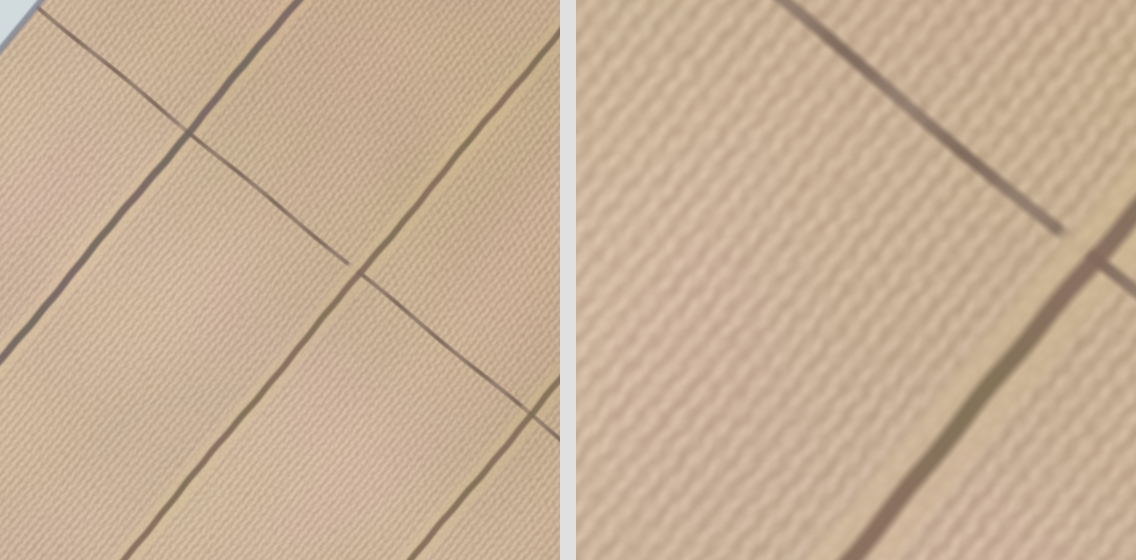
Left: the whole. Right: its middle third, enlarged.
Reproduce this texture procedurally as a WebGL 1 fragment shader.

```glsl
precision highp float;
uniform vec2 u_resolution;

const vec2 ALONG = vec2(0.637, 0.771);    // direction of the boards
const vec2 ACROSS = vec2(0.771, -0.637);
const float BOARD_WIDTH = 0.3965;
const float FIRST_GROOVE = -0.227;
const float OUTER_EDGE = -0.580;
const float END_JOINT = 0.804;
const float RIBS_PER_BOARD = 34.0;

const vec3 RIB_LIGHT = vec3(0.835, 0.750, 0.660);
const vec3 RIB_DARK = vec3(0.715, 0.620, 0.528);
const vec3 BEVEL = vec3(0.815, 0.727, 0.610);
const vec3 GROOVE_SLATE = vec3(0.455, 0.400, 0.375);
const vec3 GROOVE_BROWN = vec3(0.510, 0.425, 0.345);
const vec3 JOINT = vec3(0.510, 0.430, 0.380);
const vec3 EDGE_SHADOW = vec3(0.520, 0.530, 0.580);
const vec3 BACKDROP = vec3(0.820, 0.860, 0.870);

vec2 hash2(vec2 cell) {
  vec2 q = vec2(dot(cell, vec2(127.1, 311.7)), dot(cell, vec2(269.5, 183.3)));
  return fract(sin(q) * 43758.55);
}

// Distance to the nearest scattered point
float cellular(vec2 p) {
  vec2 base = floor(p);
  float nearest = 2.0;
  for (int j = -1; j <= 1; j++) {
    for (int i = -1; i <= 1; i++) {
      vec2 cell = base + vec2(float(i), float(j));
      nearest = min(nearest, length(cell + hash2(cell) - p));
    }
  }
  return nearest;
}

// Broad uneven patches, about -1 to 1
float patches(vec2 p, float seed) {
  float a = sin(p.x * 9.0 + 2.0 * sin(p.y * 6.0 + seed) + seed);
  float b = sin(p.y * 14.0 + 1.7 * sin(p.x * 11.0 - seed));
  float c = sin(dot(p, vec2(23.0, -19.0)) + 2.0 * a + seed);
  return 0.45 * a + 0.35 * b + 0.20 * c;
}

// Soft-edged stroke coverage
float stroke(float dist, float halfWidth, float blur) {
  return 1.0 - smoothstep(halfWidth - blur, halfWidth + blur, abs(dist));
}

// Ribbed weave: x across and y along the board
vec3 ribbedSurface(vec2 q, float grain) {
  float pitch = BOARD_WIDTH / RIBS_PER_BOARD;
  float wobble = 0.35 * sin(q.y * 310.0 + 3.0 * sin(q.x * 95.0))
               + 0.45 * sin(q.y * 27.0 + q.x * 8.0);
  float rib = sin(6.28318 * q.x / pitch + wobble);
  float beads = sin(q.y * 470.0 + q.x * 260.0);
  float tone = 0.54 + 0.25 * rib + 0.07 * beads * smoothstep(0.3, 1.1, q.y);
  return mix(RIB_DARK, RIB_LIGHT, clamp(tone + 0.34 * (0.48 - grain), 0.0, 1.0));
}

void main() {
  vec2 p = gl_FragCoord.xy / u_resolution;
  float pixel = 1.0 / min(u_resolution.x, u_resolution.y);
  float blur = max(0.0035, pixel);

  // Board coordinates, with a slight waver in the grooves
  vec2 q = vec2(dot(p, ACROSS), dot(p, ALONG));
  float waver = 0.0012 * sin(q.y * 17.0 + q.x * 9.0) + 0.0005 * sin(q.y * 83.0);
  float boardPos = (q.x - FIRST_GROOVE + waver) / BOARD_WIDTH;
  float board = floor(boardPos + 0.5);
  float grooveDist = (boardPos - board) * BOARD_WIDTH;

  // Ribs and smooth board margins
  float grain = cellular(q * vec2(150.0, 105.0));
  vec3 color = ribbedSurface(q, grain);
  float bevel = 1.0 - smoothstep(0.014, 0.027, abs(grooveDist));
  color = mix(color, BEVEL + 0.03 * (0.45 - grain), 0.85 * bevel);

  // Stains, warm drift to the upper right and rosy drift below
  float stain = patches(p, 1.3);
  float rosy = patches(p.yx, 4.1);
  float warm = smoothstep(0.65, 1.45, p.x + p.y * 0.8);
  color *= 1.0 + 0.022 * stain;
  color += vec3(0.004, -0.004, 0.012) * rosy;
  color *= mix(vec3(1.02, 1.015, 1.015), vec3(0.98, 0.965, 0.925), warm);

  // Thin end joint, broken just before the second groove
  float beforeGroove = smoothstep(-0.030, -0.020, grooveDist)
                     * (1.0 - smoothstep(-0.008, -0.002, grooveDist));
  float gapStrength = board == 1.0 ? 0.95 : 0.35;
  float jointDist = q.y - END_JOINT + 0.0012 * sin(q.x * 21.0);
  float joint = stroke(jointDist, 0.0036, blur * 0.75) * (1.0 - gapStrength * beforeGroove);
  color = mix(color, JOINT + 0.04 * sin(q.x * 67.0), 0.88 * joint);

  // Long grooves, slate on the left and browner to the right
  float brownness = clamp(board + 0.15 * sin(q.y * 13.0), 0.0, 1.0);
  vec3 grooveColor = mix(GROOVE_SLATE, GROOVE_BROWN, brownness);
  grooveColor += vec3(0.015, -0.005, 0.015) * sin(q.y * 31.0 + board * 2.0);
  float grooveHalf = mix(0.0066, 0.0056, clamp(board, 0.0, 1.0));
  float groove = stroke(grooveDist, grooveHalf, blur) * step(-0.5, board);
  color = mix(color, grooveColor, 0.93 * groove);

  // Outer board edge and pale backdrop
  float outside = 1.0 - smoothstep(-blur, blur, q.x - OUTER_EDGE);
  color = mix(color, BACKDROP, outside);
  color = mix(color, EDGE_SHADOW, 0.85 * stroke(q.x - OUTER_EDGE, 0.0055, blur));

  gl_FragColor = vec4(clamp(color, 0.0, 1.0), 1.0);
}
```
